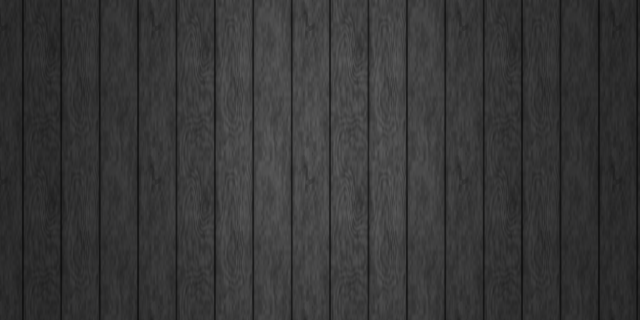
Reproduce this texture procedurally as a WebGL 1 fragment shader.

```glsl
precision highp float;

uniform vec2 u_resolution;

// Lengths are fractions of the canvas height
const float PLANK_WIDTH = 0.12;
const float PLANKS_PER_TILE = 4.0;
const float FIRST_SEAM = 0.0715;
const float SEAM_HALF_WIDTH = 0.0028;
const float SEAM_SHADOW = 0.007;
const float SEAM_DARKNESS = 0.48;
const float FINE_GRAIN = 0.20;
const float BROAD_GRAIN = 0.14;
const float RING_STRENGTH = 0.10;
const float RING_COUNT = 7.0;
const float FLECK_DARKNESS = 0.32;
const float PLANK_VARIATION = 0.06;
const vec2 LIGHT_CENTER = vec2(1.0, 0.58);
const vec2 LIGHT_STRETCH = vec2(1.0, 0.7);
const float LIGHT_FALLOFF = 3.2;
const vec3 EDGE_COLOR = vec3(0.168, 0.168, 0.169);
const vec3 CENTER_COLOR = vec3(0.308, 0.308, 0.309);

float hash(vec2 p) {
  return fract(sin(dot(p, vec2(127.1, 311.7))) * 43758.5453);
}

// Value noise that wraps once per tile; cells holds whole numbers
float tileNoise(vec2 uv, vec2 cells) {
  vec2 p = uv * cells;
  vec2 i = floor(p);
  vec2 f = fract(p);
  f = f * f * (3.0 - 2.0 * f);
  vec2 a = mod(i, cells);
  vec2 b = mod(i + 1.0, cells);
  vec2 seed = cells * 0.37;
  float low = mix(hash(a + seed), hash(vec2(b.x, a.y) + seed), f.x);
  float high = mix(hash(vec2(a.x, b.y) + seed), hash(b + seed), f.x);
  return mix(low, high, f.y);
}

// Soft oval patch, wrapping vertically
float patchMask(vec2 uv, vec2 center, vec2 size) {
  vec2 d = fract(uv - center + 0.5) - 0.5;
  d /= size;
  return exp(-dot(d, d));
}

float woodGrain(vec2 uv, float plank) {
  // Fibres wander slightly along the plank
  vec2 w = uv;
  w.x += 0.012 * (tileNoise(uv, vec2(8.0, 6.0)) - 0.5);
  float fine = tileNoise(w, vec2(64.0, 10.0)) * 0.5
             + tileNoise(w, vec2(97.0, 31.0)) * 0.5 - 0.5;
  float broad = tileNoise(w, vec2(23.0, 3.0)) - 0.5;

  // Growth rings are contours of a stretched height field
  float height = tileNoise(w, vec2(11.0, 3.0))
               + 0.15 * tileNoise(w, vec2(29.0, 11.0));
  float rings = sin(6.2832 * RING_COUNT * height);
  float figured = mix(0.25, 1.0, 1.0 - step(1.5, plank));
  return FINE_GRAIN * 2.0 * fine + BROAD_GRAIN * broad
       + RING_STRENGTH * 0.6 * figured * rings;
}

float flecks(vec2 uv) {
  float area = patchMask(uv, vec2(0.18, 0.58), vec2(0.035, 0.15));
  area += 0.8 * patchMask(uv, vec2(0.86, 0.88), vec2(0.05, 0.20));
  area += 0.5 * patchMask(uv, vec2(0.40, 0.45), vec2(0.03, 0.10));
  float spots = tileNoise(uv, vec2(40.0, 17.0)) * 0.65
              + tileNoise(uv, vec2(61.0, 37.0)) * 0.35;
  return smoothstep(0.48, 0.68, spots) * min(area, 1.0);
}

void main() {
  float pixel = 1.0 / u_resolution.y;
  vec2 p = gl_FragCoord.xy * pixel;
  float aspect = u_resolution.x * pixel;

  // Square tile of planks, aligned to the top edge
  float across = (p.x - FIRST_SEAM) / PLANK_WIDTH;
  float plank = mod(floor(across), PLANKS_PER_TILE);
  float tileSize = PLANK_WIDTH * PLANKS_PER_TILE;
  vec2 uv = fract(vec2(p.x - FIRST_SEAM, p.y - 1.0) / tileSize);

  // Wood tone
  float tone = 1.0 + woodGrain(uv, plank);
  tone += PLANK_VARIATION * (hash(vec2(plank, 3.0)) - 0.5);
  tone *= 1.0 - FLECK_DARKNESS * flecks(uv);

  // Seams: a crisp gap with a soft shadow on both sides
  float f = fract(across);
  float gap = min(f, 1.0 - f) * PLANK_WIDTH;
  float seam = 1.0 - smoothstep(SEAM_HALF_WIDTH - 0.5 * pixel,
                                SEAM_HALF_WIDTH + 0.5 * pixel, gap);
  tone *= 1.0 - 0.22 * exp(-gap / SEAM_SHADOW);
  tone *= 1.0 - SEAM_DARKNESS * seam;

  // Light pool fading toward the sides
  vec2 center = vec2(LIGHT_CENTER.x * 0.5 * aspect, LIGHT_CENTER.y);
  vec2 d = (p - center) * LIGHT_STRETCH * vec2(2.0 / aspect, 1.0);
  float light = exp(-LIGHT_FALLOFF * dot(d, d));
  vec3 color = mix(EDGE_COLOR, CENTER_COLOR, light) * tone;

  gl_FragColor = vec4(color, 1.0);
}
```
